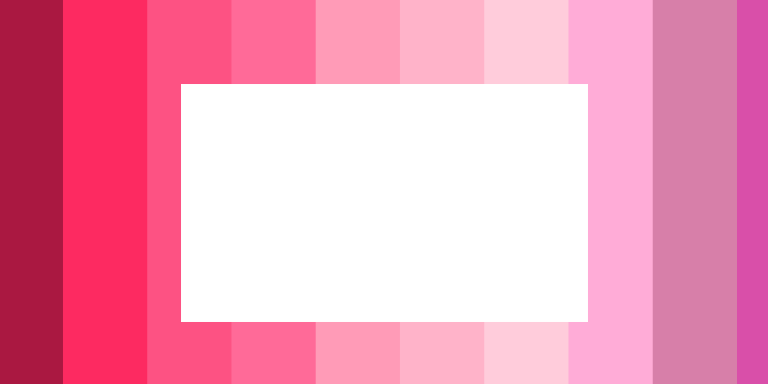
Write a Shadertoy shader that draws this background.

```glsl
// Ten flat vertical stripes running from crimson through pale pink to magenta,
// with a plain white panel on top. Stripes come from a palette indexed by x;
// the panel is a box distance, and all edges are smoothed over one pixel.

#define FIRST_EDGE   0.0820               // right side of the first stripe, in canvas widths
#define STRIPE_WIDTH 0.1097               // in canvas widths
#define PANEL_MIN    vec2(0.2357, 0.1615) // lower left corner, in canvas fractions
#define PANEL_MAX    vec2(0.7656, 0.7812) // upper right corner
#define PANEL_COLOR  vec3(1.0)

const int STRIPE_COUNT = 10;
const vec3 PALETTE[STRIPE_COUNT] = vec3[STRIPE_COUNT](
    vec3(0.667, 0.094, 0.255),  // crimson
    vec3(0.992, 0.165, 0.380),  // red pink
    vec3(0.992, 0.322, 0.514),
    vec3(1.000, 0.416, 0.596),
    vec3(1.000, 0.608, 0.718),
    vec3(1.000, 0.702, 0.788),
    vec3(1.000, 0.800, 0.859),  // palest pink
    vec3(1.000, 0.675, 0.843),
    vec3(0.843, 0.498, 0.663),  // dusty mauve
    vec3(0.851, 0.310, 0.663)   // magenta
);

vec3 stripeColor(int index) {
    return PALETTE[clamp(index, 0, STRIPE_COUNT - 1)];
}

// Blends the two stripes that meet at the nearest edge.
vec3 stripes(float x, float pixel) {
    float position = (x - FIRST_EDGE) / STRIPE_WIDTH + 1.0;
    float edge = floor(position + 0.5);
    float blend = clamp((position - edge) * STRIPE_WIDTH / pixel + 0.5, 0.0, 1.0);
    return mix(stripeColor(int(edge) - 1), stripeColor(int(edge)), blend);
}

// Signed distance to an axis-aligned box.
float boxDistance(vec2 p, vec2 halfSize) {
    vec2 d = abs(p) - halfSize;
    return length(max(d, 0.0)) + min(max(d.x, d.y), 0.0);
}

void mainImage(out vec4 fragColor, in vec2 fragCoord) {
    vec2 uv = fragCoord / iResolution.xy;
    vec3 color = stripes(uv.x, 1.0 / iResolution.x);

    // White panel, measured in canvas heights
    vec2 scale = vec2(iResolution.x / iResolution.y, 1.0);
    vec2 center = 0.5 * (PANEL_MIN + PANEL_MAX);
    vec2 halfSize = 0.5 * (PANEL_MAX - PANEL_MIN);
    float distanceToPanel = boxDistance((uv - center) * scale, halfSize * scale);
    float coverage = clamp(0.5 - distanceToPanel * iResolution.y, 0.0, 1.0);
    color = mix(color, PANEL_COLOR, coverage);

    fragColor = vec4(color, 1.0);
}
```
